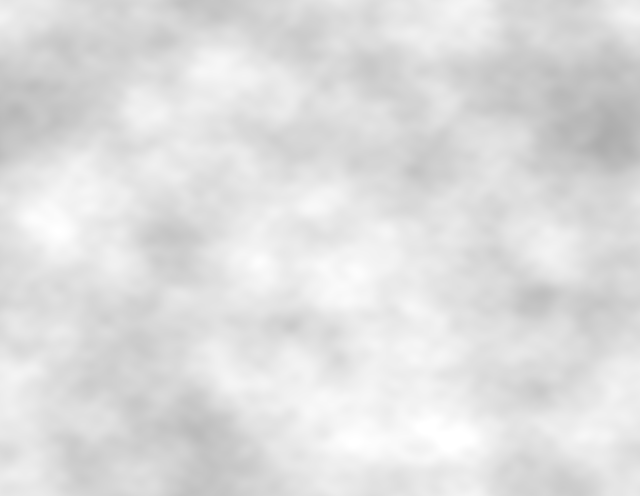
A WebGL 1 fragment shader for this texture:

```glsl
precision highp float;
uniform vec2 u_resolution;

#define MEAN_GREY 0.87
#define CONTRAST 0.13
#define SOFT_CORE 4.0
#define OCTAVES 4
#define SEED 3.7

const float TAU = 6.2831853;

vec3 hash3(vec3 p) {
  vec3 q = vec3(dot(p, vec3(12.7, 31.1, 7.4)),
                dot(p, vec3(26.9, 18.3, 24.6)),
                dot(p, vec3(11.3, 27.1, 12.4)));
  return fract(sin(q + SEED) * 4375.85);
}

// Sum of sines with whole-number wave vectors, so every layer wraps.
float cloudField(vec2 uv) {
  float field = 0.0;
  float scale = 1.0;
  for (int octave = 0; octave < OCTAVES; octave++) {
    for (int i = -4; i < 4; i++) {
      for (int j = 0; j < 4; j++) {
        vec2 cell = vec2(float(i), float(j));
        vec2 reach = abs(cell + 0.5);

        // The inner cells belong to the octave before.
        if (octave > 0 && max(reach.x, reach.y) < 2.0) continue;

        vec3 random = hash3(vec3(cell, float(octave)));
        vec2 wave = floor((cell + random.xy) * scale);

        // Skip the constant term and mirrored duplicates.
        if (wave.y < 0.5 && wave.x < 0.5) continue;

        float amplitude = scale / (SOFT_CORE + dot(wave, wave));
        field += amplitude * sin(TAU * (dot(wave, uv) + random.z));
      }
    }
    scale *= 2.0;
  }
  return field;
}

void main() {
  vec2 uv = gl_FragCoord.xy / u_resolution;
  float grey = MEAN_GREY + CONTRAST * cloudField(uv);
  gl_FragColor = vec4(vec3(clamp(grey, 0.0, 1.0)), 1.0);
}
```
